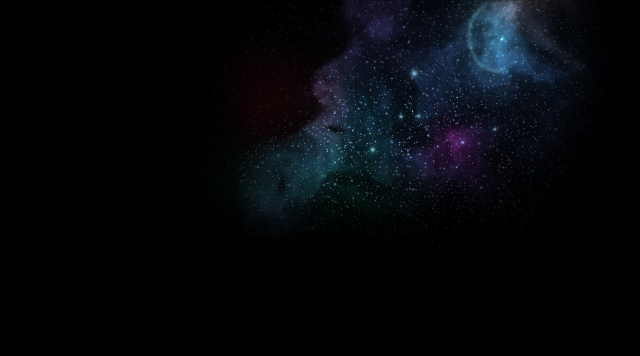
This background is drawn by a Shadertoy shader. Its source:

```glsl
// Dim colourful nebula with a dark cloud, a glowing shell and scattered stars.

float hash(vec2 p) {
    vec3 q = fract(p.xyx * 0.1031);
    q += dot(q, q.yzx + 33.33);
    return fract((q.x + q.y) * q.z);
}

float noise(vec2 p) {
    vec2 i = floor(p), f = fract(p);
    f = f * f * (3.0 - 2.0 * f);
    return mix(mix(hash(i), hash(i + vec2(1, 0)), f.x),
               mix(hash(i + vec2(0, 1)), hash(i + vec2(1, 1)), f.x), f.y);
}

float fbm(vec2 p) {
    float sum = 0.0, amp = 0.5;
    for (int i = 0; i < 5; i++) {
        sum += amp * noise(p);
        p = mat2(1.6, 1.2, -1.2, 1.6) * p + 7.3;
        amp *= 0.5;
    }
    return sum;
}

// Soft elliptical patch of light
float glow(vec2 p, vec2 centre, vec2 radius) {
    vec2 d = (p - centre) / radius;
    return exp(-dot(d, d));
}

float segmentDistance(vec2 p, vec2 a, vec2 b) {
    vec2 ab = b - a;
    return length(p - a - ab * clamp(dot(p - a, ab) / dot(ab, ab), 0.0, 1.0));
}

// Broad coloured gas
vec3 gas(vec2 p) {
    vec3 c = vec3(0.08, 0.06, 0.13) * glow(p, vec2(1.03, 0.91), vec2(0.17, 0.13));
    c += vec3(0.04, 0.06, 0.12) * glow(p, vec2(1.27, 0.80), vec2(0.28, 0.20));
    c += vec3(0.03, 0.05, 0.09) * glow(p, vec2(1.52, 0.76), vec2(0.18, 0.20));
    c += vec3(0.02, 0.12, 0.15) * glow(p, vec2(1.03, 0.65), vec2(0.16, 0.13));
    c += vec3(0.05, 0.12, 0.16) * glow(p, vec2(0.86, 0.53), vec2(0.11, 0.09));
    c += vec3(0.01, 0.09, 0.06) * glow(p, vec2(1.01, 0.48), vec2(0.15, 0.10));
    c += vec3(0.16, 0.02, 0.13) * glow(p, vec2(1.28, 0.59), vec2(0.07, 0.06));
    c += vec3(0.06, 0.03, 0.10) * glow(p, vec2(1.23, 0.55), vec2(0.15, 0.10));
    c += vec3(0.19, 0.12, 0.20) * glow(p, vec2(0.91, 0.70), vec2(0.06, 0.10));
    c += vec3(0.04, 0.07, 0.10) * glow(p, vec2(0.77, 0.42), vec2(0.08, 0.07));
    return c;
}

// Round shell with a bright left rim and a pale streak leaving it
vec3 shell(vec2 p, float cloud) {
    vec2 q = (p - vec2(1.395, 0.895)) / vec2(0.075, 0.095);
    float rim = exp(-pow((length(q) - 1.0) / 0.08, 2.0)) * smoothstep(0.8, -0.6, q.x + 0.4 * q.y);
    float streak = segmentDistance(p, vec2(1.44, 0.96), vec2(1.62, 0.82));
    float taper = mix(0.032, 0.014, smoothstep(1.42, 1.64, p.x));
    vec3 c = vec3(0.11, 0.23, 0.25) * glow(p, vec2(1.385, 0.89), vec2(0.085, 0.11));
    c += vec3(0.04, 0.10, 0.15) * glow(p, vec2(1.40, 0.86), vec2(0.18, 0.14));
    c += vec3(0.17, 0.12, 0.12) * glow(p, vec2(1.48, 1.0), vec2(0.11, 0.06));
    c += vec3(0.15, 0.14, 0.16) * exp(-pow(streak / taper, 2.0));
    return c * (0.5 + 0.75 * cloud) + vec3(0.10, 0.16, 0.16) * rim;
}

// One grid of widely jittered stars
vec3 starLayer(vec2 p, float scale, float size) {
    vec2 cell = floor(p * scale);
    vec2 jitter = vec2(hash(cell + 3.1), hash(cell + 17.7));
    float d = length(p - (cell + 0.1 + 0.8 * jitter) / scale);
    float power = pow(hash(cell + 41.3), 5.0);
    float kind = hash(cell + 71.9);
    vec3 tint = mix(vec3(0.34, 0.56, 0.66), vec3(0.62, 0.60, 0.66), kind);
    tint = mix(tint, vec3(0.65, 0.45, 0.25), step(0.88, kind));
    float width = max(size, 0.5 / iResolution.y);
    return tint * power * exp(-d * d / (width * width));
}

void mainImage(out vec4 fragColor, in vec2 fragCoord) {
    vec2 p = fragCoord / iResolution.y;
    vec2 warp = vec2(fbm(p * 7.0), fbm(p * 7.0 + 19.0)) - 0.48;
    vec2 w = p + 0.07 * warp;
    float cloud = smoothstep(0.2, 0.78, fbm(w * 11.0 + 2.0 * warp));
    float grain = 0.65 + 0.7 * fbm(w * 45.0);

    // Ragged edge of the dark cloud on the left
    float edge = 0.86 + 0.045 * exp(-pow((p.y - 0.69) / 0.035, 2.0))
               - 0.18 * smoothstep(0.67, 0.56, p.y) + 0.11 * smoothstep(0.79, 0.87, p.y);
    float lit = smoothstep(-0.015, 0.03, p.x - edge + 0.12 * warp.x);
    vec3 color = gas(w) * (0.4 + 1.0 * cloud) * mix(0.15, 1.0, lit);
    color += shell(p + 0.02 * warp, cloud);
    color *= grain;

    // Dim red and green haze beyond the edge
    color += vec3(0.07, 0.008, 0.014) * glow(w, vec2(0.76, 0.72), vec2(0.13, 0.11));
    color += vec3(0.010, 0.035, 0.020) * glow(w, vec2(0.67, 0.51), vec2(0.12, 0.09));

    // Small dark wisps
    color *= 1.0 - 0.85 * glow(w, vec2(0.94, 0.633), vec2(0.024, 0.008));
    color *= 1.0 - 0.75 * glow(w, vec2(0.79, 0.485), vec2(0.009, 0.022));

    // Scattered stars, densest in the central band
    float density = 0.28 + 0.8 * glow(p, vec2(1.04, 0.61), vec2(0.24, 0.17))
                  + 0.3 * glow(p, vec2(1.35, 0.78), vec2(0.3, 0.25));
    density *= mix(0.45, 1.0, lit);
    for (int i = 0; i < 4; i++) {
        float k = float(i);
        color += density * starLayer(p + 5.0 * k, 24.0 + 30.0 * k, 0.0032 - 0.0006 * k);
    }

    // Prominent stars: position and size
    vec3 beacons[7] = vec3[7](vec3(1.164, 0.794, 0.008), vec3(1.126, 0.673, 0.005),
        vec3(1.176, 0.674, 0.005), vec3(1.390, 0.637, 0.004), vec3(1.047, 0.579, 0.006),
        vec3(1.300, 0.600, 0.004), vec3(1.410, 0.890, 0.004));
    for (int i = 0; i < 7; i++) {
        vec2 d = p - beacons[i].xy;
        float size = beacons[i].z;
        color += vec3(0.36, 0.46, 0.46) * exp(-dot(d, d) / (size * size));
        color += vec3(0.04, 0.12, 0.14) * exp(-length(d) / (size * 2.0));
    }

    // Fade into the surrounding blackness
    float fade = smoothstep(0.25, 0.49, p.y) * smoothstep(0.47, 0.74, p.x)
               * smoothstep(1.77, 1.50, p.x + 0.12 * smoothstep(0.75, 0.4, p.y));
    fragColor = vec4(color * fade + vec3(0.0, 0.0, 0.002), 1.0);
}
```
